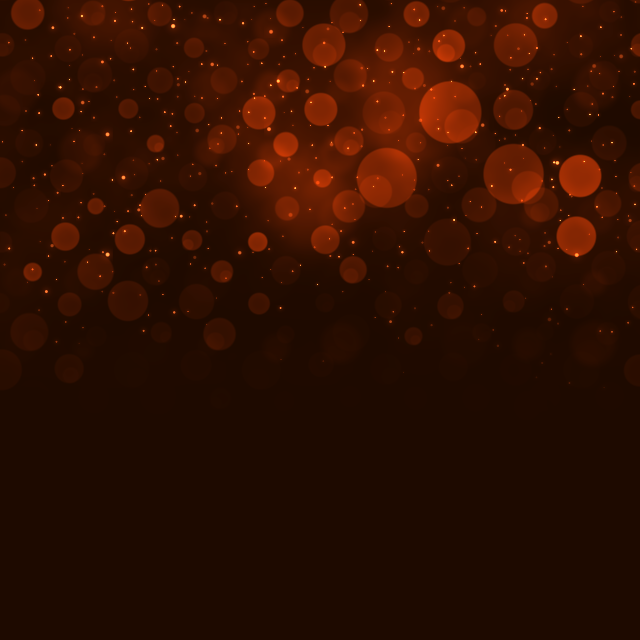
Reproduce this background procedurally as a WebGL 2 fragment shader.

```glsl
#version 300 es
precision highp float;
// Ember bokeh: glowing discs and sparks hanging above a dark brown floor.

#define PITCH 0.1
#define JITTER 0.005
#define DISC_GAIN 0.5
#define HAZE_GAIN 0.27
#define SPARK_GAIN 1.0
#define GLOW_CENTER vec2(0.48, 0.80)
#define SWELL_CENTER vec2(0.70, 0.76)
#define FLOOR_COLOR vec3(0.118, 0.039, 0.0)
#define EMBER_COLOR vec3(1.0, 0.275, 0.03)
#define CORE_COLOR vec3(0.2, 0.38, 0.3)

uniform vec2 u_resolution;
out vec4 fragColor;

// Integer hash: three values in 0..1 for a cell and a seed.
vec3 hash3(vec2 cell, int seed) {
    uvec3 v = uvec3(ivec3(ivec2(cell) + 512, seed));
    v = v * 1664525u + 1013904223u;
    v.x += v.y * v.z; v.y += v.z * v.x; v.z += v.x * v.y;
    v ^= v >> 16u;
    v.x += v.y * v.z; v.y += v.z * v.x; v.z += v.x * v.y;
    return vec3(v >> 8u) / 16777216.0;
}

float valueNoise(vec2 p) {
    vec2 i = floor(p), f = fract(p);
    f = f * f * (3.0 - 2.0 * f);
    float low = mix(hash3(i, 9).x, hash3(i + vec2(1, 0), 9).x, f.x);
    float high = mix(hash3(i + vec2(0, 1), 9).x, hash3(i + 1.0, 9).x, f.x);
    return mix(low, high, f.y);
}

float fbm(vec2 p) {
    float sum = 0.0, amp = 0.5;
    for (int i = 0; i < 4; i++) {
        sum += amp * valueNoise(p);
        p = p * 2.03 + 7.1;
        amp *= 0.5;
    }
    return sum;
}

float bump(vec2 p, vec2 center, vec2 size) {
    vec2 d = (p - center) / size;
    return exp(-dot(d, d));
}

// Flat disc with a soft edge and a slightly brighter rim.
float disc(vec2 d, float radius, float blur) {
    float r = length(d);
    float body = 1.0 - smoothstep(radius - blur, radius + blur, r);
    return body * (0.85 + 0.15 * smoothstep(0.3, 1.0, r / radius));
}

// Rows of discs; lead = 1 lets a layer swell and follow the outer warm zones.
float discLayer(vec2 p, vec2 offset, float scale, float blur, float lead, int seed) {
    float sum = 0.0;
    vec2 home = round((p - offset) / PITCH);
    for (int y = -1; y <= 1; y++)
    for (int x = -1; x <= 1; x++) {
        vec2 cell = home + vec2(x, y);
        vec3 place = hash3(cell, seed), look = hash3(cell, seed + 1);
        vec2 center = offset + cell * PITCH + (place.xy - 0.5) * 2.0 * JITTER;
        // Big discs sit on alternate cells so that they do not crowd.
        float swell = bump(center, SWELL_CENTER, vec2(0.17, 0.11));
        float odd = lead * mod(cell.x + cell.y, 2.0);
        float radius = scale * mix(mix(0.014, 0.034, place.z), 0.056, swell * odd);
        float warm = bump(center, GLOW_CENTER - vec2(0.02, 0.0), vec2(0.11, 0.12));
        float outer = bump(center, vec2(0.15, 0.59), vec2(0.1, 0.07))
            + bump(center, vec2(0.41, 0.62), vec2(0.06, 0.05))
            + bump(center, vec2(0.9, 0.72), vec2(0.05, 0.05));
        float power = mix(0.06, 0.75, look.x * look.x * look.x);
        power *= 1.0 - 0.8 * swell * (1.0 - odd);
        power = max(power, 0.85 * max(warm, lead * outer));
        power = max(power, 0.8 * swell * odd) * smoothstep(0.34, 0.62, center.y);
        sum += power * disc(p - center, radius, blur);
        // Some discs hold a smaller one near the lower edge.
        vec2 inner = center + radius * vec2(look.z - 0.5, -0.45);
        sum += step(0.65, look.y) * 0.4 * power * disc(p - inner, radius * 0.55, blur);
    }
    return sum;
}

// Fine points with a hot core and a faint halo.
float sparkLayer(vec2 p, float count, float size, int seed) {
    vec2 cell = floor(p * count);
    vec3 place = hash3(cell, seed), look = hash3(cell, seed + 1);
    vec2 center = (cell + 0.12 + 0.76 * place.xy) / count;
    float radius = size * mix(0.55, 1.2, look.y);
    float r = length(p - center);
    float point = 1.0 - smoothstep(radius * 0.5, radius * 1.4, r);
    float halo = 0.14 * exp(-r * r / (radius * radius * 8.0));
    float density = 0.55 * smoothstep(0.34, 0.75, center.y);
    return (point + halo) * step(place.z, density) * mix(0.25, 1.0, look.x * look.x)
        * smoothstep(0.32, 0.62, center.y);
}

void main() {
    vec2 p = gl_FragCoord.xy / u_resolution.y;
    float lift = smoothstep(0.36, 0.72, p.y);

    // Smoky haze around the hot area
    float smoke = smoothstep(0.25, 0.75, fbm(p * 6.0));
    float haze = bump(p, GLOW_CENTER + vec2(0.03, 0.01), vec2(0.19, 0.17));
    haze += 0.28 * bump(p, vec2(0.9, 0.98), vec2(0.13, 0.1));
    haze += 0.22 * bump(p, vec2(0.22, 0.98), vec2(0.16, 0.08));
    float ember = HAZE_GAIN * lift * (haze * (0.5 + smoke) + 0.25 * smoke);

    // Two interleaved sharp layers and a dim blurred one
    float discs = discLayer(p, vec2(0.004, 0.026), 1.0, 0.0018, 1.0, 11);
    discs += 0.85 * discLayer(p, vec2(0.048, 0.078), 0.9, 0.002, 0.0, 23);
    discs += 0.25 * discLayer(p, vec2(0.028, 0.06), 1.0, 0.009, 0.0, 37);
    ember += DISC_GAIN * discs * (0.85 + 0.3 * smoke);

    float sparks = sparkLayer(p, 42.0, 0.0015, 51) + sparkLayer(p, 17.0, 0.0027, 67);
    sparks *= SPARK_GAIN;
    vec3 color = FLOOR_COLOR + EMBER_COLOR * (min(ember, 0.75) + sparks);
    color += CORE_COLOR * sparks * sparks;
    fragColor = vec4(min(color, 1.0), 1.0);
}
```
